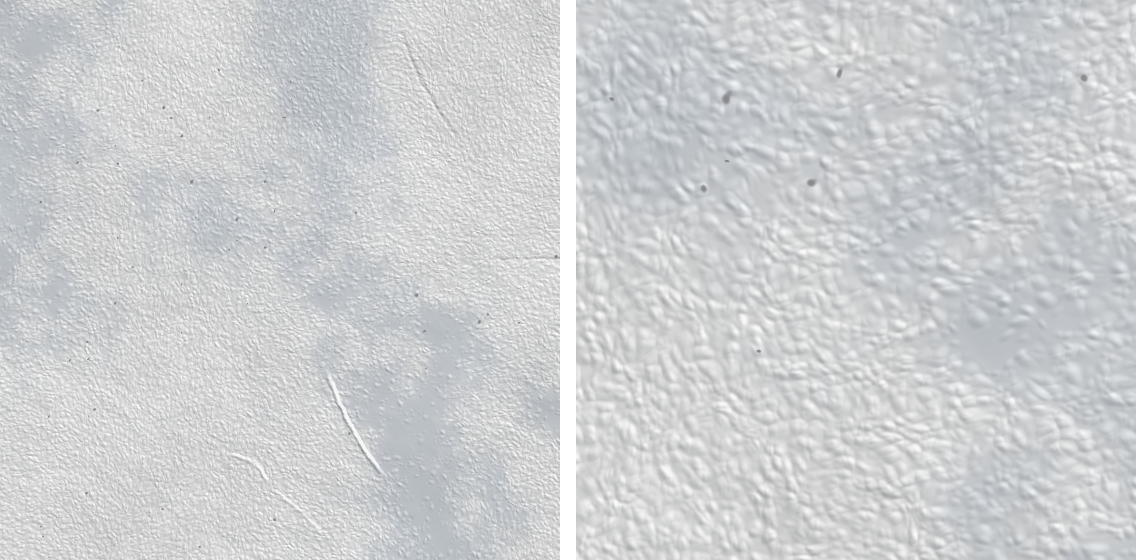
Left, the full canvas; right, a detail of the centre.
Give the GLSL for this texture, as a Shadertoy shader.

```glsl
const vec3 PLASTER = vec3(0.826, 0.828, 0.828);
const vec3 BARE_WALL = vec3(0.762, 0.782, 0.803);
const vec3 PIT_COLOR = vec3(0.47, 0.47, 0.48);
const vec2 TO_LIGHT = vec2(0.6, 0.8);
const float LIGHT_STEP = 0.0021;
const float LIGHT_GAIN = 0.175;
const float HEIGHT_GAIN = 0.05;
const float COARSE_GRAINS = 120.0;
const float FINE_GRAINS = 190.0;
const float CLUMP_SCALE = 24.0;
const float PIT_CELLS = 60.0;

vec3 hash3(vec2 cell) {
    vec3 q = fract(cell.xyx * vec3(0.1031, 0.1030, 0.0973));
    q += dot(q, q.yxz + 33.33);
    return fract((q.xxy + q.yzz) * q.zyx);
}

float valueNoise(vec2 p) {
    vec2 i = floor(p), f = fract(p);
    f = f * f * (3.0 - 2.0 * f);
    float low = mix(hash3(i).x, hash3(i + vec2(1, 0)).x, f.x);
    float high = mix(hash3(i + vec2(0, 1)).x, hash3(i + vec2(1, 1)).x, f.x);
    return mix(low, high, f.y);
}

float fbm(vec2 p) {
    float sum = 0.0, amp = 0.5;
    for (int i = 0; i < 4; i++) {
        sum += amp * valueNoise(p);
        p = mat2(1.6, 1.2, -1.2, 1.6) * p + 7.3;
        amp *= 0.5;
    }
    return sum;
}

mat2 rotation(float a) {
    return mat2(cos(a), sin(a), -sin(a), cos(a));
}

float segment(vec2 p, vec2 a, vec2 b) {
    vec2 ab = b - a;
    return length(p - a - ab * clamp(dot(p - a, ab) / dot(ab, ab), 0.0, 1.0));
}

// 0 on the smooth bluish wall, 1 on the rough white coat
float plasterCover(vec2 p) {
    float band = segment(p, vec2(0.56, 0.98), vec2(0.60, 0.62)) - 0.05;
    band = min(band, segment(p, vec2(0.56, 0.56), vec2(0.68, 0.32)) - 0.05);
    band = min(band, segment(p, vec2(0.68, 0.32), vec2(0.75, 0.02)) - 0.06);
    float leftEdge = segment(p, vec2(0.0, 1.0), vec2(0.01, 0.48)) - 0.065;
    float haze = segment(p, vec2(0.78, 0.40), vec2(0.99, 0.28)) + 0.01;
    haze = min(haze, segment(p, vec2(0.28, 0.63), vec2(0.36, 0.60)) + 0.02);
    float edge = min(min(band, leftEdge), haze);
    edge += 0.30 * (fbm(p * 5.0 + 3.0) - 0.47) + 0.26 * (fbm(p * 19.0) - 0.47);
    return smoothstep(-0.08, 0.12, edge);
}

// Share of the surface strewn with grains, in clumps
float grainCoverage(vec2 p, float cover) {
    float strewn = 0.62 * smoothstep(0.42, 0.62, p.y) * smoothstep(0.2, 0.35, p.x);
    float share = mix(0.2, 1.05, max(cover, strewn));
    return share + 0.8 * (fbm(p * CLUMP_SCALE + 9.0) - 0.47);
}

// Cellular field of rounded, slightly elongated grains
float grains(vec2 p, float coverage, float angle) {
    vec2 cell = floor(p);
    float top = 0.0;
    for (int y = -1; y <= 1; y++)
    for (int x = -1; x <= 1; x++) {
        vec2 id = cell + vec2(x, y);
        vec3 h = hash3(id);
        vec2 d = rotation(angle + 1.6 * h.z) * (p - id - h.xy);
        float size = fract(h.z * 17.0 + h.x * 5.0);
        float bump = 1.0 - smoothstep(0.0, 0.85, length(d * vec2(0.9, 1.25)));
        float present = smoothstep(0.0, 0.15, coverage - fract(h.y * 13.0 + h.z));
        top = max(top, bump * present * mix(0.35, 1.0, size));
    }
    return top;
}

// Curved trowel ridge from a to b, bowed sideways by sag
float ridge(vec2 p, vec2 a, vec2 b, float sag, float width) {
    vec2 along = normalize(b - a);
    float t = dot(p - a, along) / length(b - a);
    float side = dot(p - a, vec2(-along.y, along.x)) - sag * 4.0 * t * (1.0 - t);
    side += 0.003 * (valueNoise(p * 60.0) - 0.5);
    float taper = smoothstep(0.0, 0.2, t) * (1.0 - smoothstep(0.8, 1.0, t));
    return taper * (1.0 - smoothstep(0.0, width, abs(side)));
}

float wallHeight(vec2 p, float cover, float coverage, float angle) {
    vec2 q = p + 0.006 * vec2(valueNoise(p * 55.0), valueNoise(p * 55.0 + 40.0));
    float h = grains(q * COARSE_GRAINS, coverage, angle);
    h += 0.5 * grains(q * FINE_GRAINS + 19.0, coverage, angle);
    vec2 stroke = q + 0.05 * vec2(valueNoise(p * 7.0), valueNoise(p * 7.0 + 30.0));
    h += mix(0.5, 1.1, cover) * fbm(rotation(0.5) * stroke * vec2(24.0, 50.0));
    h += 2.4 * ridge(p, vec2(0.58, 0.35), vec2(0.695, 0.14), -0.012, 0.006);
    h += 1.4 * ridge(p, vec2(0.40, 0.19), vec2(0.48, 0.13), 0.018, 0.006);
    h += 0.9 * ridge(p, vec2(0.48, 0.13), vec2(0.58, 0.04), 0.006, 0.005);
    h -= 1.0 * ridge(p, vec2(0.71, 0.97), vec2(0.83, 0.74), -0.015, 0.006);
    return h - 0.8 * ridge(p, vec2(0.86, 0.537), vec2(1.08, 0.54), 0.0, 0.005);
}

// Sparse dark pits, denser toward the upper left
float pits(vec2 p) {
    vec2 cells = (p + 0.004 * valueNoise(p * 150.0)) * PIT_CELLS;
    vec3 h = hash3(floor(cells) + 71.0);
    vec2 d = fract(cells) - mix(vec2(0.3), vec2(0.7), h.xy);
    vec2 off = p - vec2(0.27, 0.58);
    float chance = 0.003 + 0.04 * exp(-14.0 * dot(off, off));
    float radius = mix(0.1, 0.26, fract(h.x * 9.0));
    return step(h.z, chance) * (1.0 - smoothstep(0.3, 1.0, length(d) / radius));
}

void mainImage(out vec4 fragColor, in vec2 fragCoord) {
    vec2 p = fragCoord / iResolution.xy;
    float cover = plasterCover(p);
    float coverage = grainCoverage(p, cover);
    float angle = 5.0 * valueNoise(p * 3.5 + 11.0);

    // Directional light from the slope of the relief
    float height = wallHeight(p, cover, coverage, angle);
    float slope = height - wallHeight(p + TO_LIGHT * LIGHT_STEP, cover, coverage, angle);

    vec3 color = mix(BARE_WALL, PLASTER, cover);
    color += 0.08 * (fbm(p * 6.0 + 25.0) - 0.47);
    color += HEIGHT_GAIN * (height - 0.95) + LIGHT_GAIN * slope * vec3(1.02, 1.0, 0.97);
    color = mix(color, PIT_COLOR, 0.8 * pits(p));
    fragColor = vec4(clamp(color, 0.0, 0.97), 1.0);
}
```
